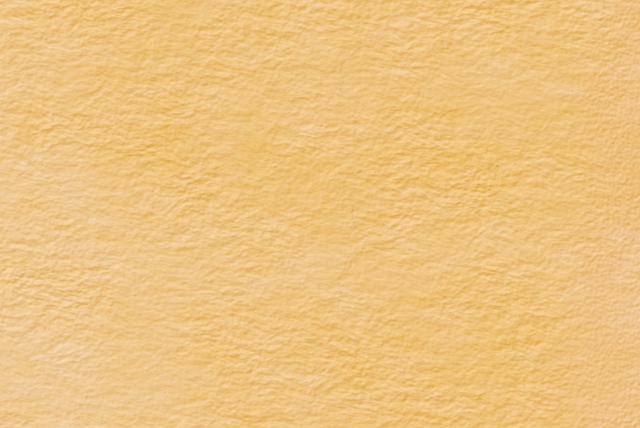
Give the GLSL for this texture, as a Shadertoy shader.

```glsl
// Sun-yellow painted plaster: shallow, mostly horizontal wrinkles with small
// blisters, a gritty strip on the right and a hairline crack. A noise height
// field is lit from the upper left over slow, cloudy changes of paint tone.

const vec3  PAINT        = vec3(0.934, 0.769, 0.510);  // mean paint colour
const vec3  FADE         = vec3(0.003, 0.023, 0.088);  // added where paint pales
const vec3  RELIEF_TINT  = vec3(0.016, 0.026, 0.046);  // added on lit slopes
const vec3  STRIP_TINT   = vec3(-0.002, -0.014, -0.006); // warmer right strip
const vec3  CRACK_TINT   = vec3(-0.035, -0.030, 0.000);
const vec2  WRINKLE_FREQ = vec2(21.0, 40.0);           // wrinkles per height
const vec2  LIGHT_DIR    = vec2(-0.50, 0.87);
const float LIGHT_STEP   = 0.0024;
const float GRIT_FREQ    = 105.0;
const float STRIP_EDGE   = 1.36;
const float BLISTER_CELL = 0.050;
const float BLISTER_ODDS = 0.26;

vec2 hash2(vec2 p) {
    vec3 q = fract(vec3(p.xyx) * vec3(0.1031, 0.1030, 0.0973));
    q += dot(q, q.yzx + 33.33);
    return fract((q.xx + q.yz) * q.zy);
}

vec2 gradientAt(vec2 cell) {
    float angle = 6.2832 * hash2(cell + 71.0).x;
    return vec2(cos(angle), sin(angle));
}

// Gradient noise, roughly -0.7 to 0.7
float noise(vec2 p) {
    vec2 i = floor(p), f = fract(p);
    vec2 u = f * f * f * (f * (f * 6.0 - 15.0) + 10.0);
    vec2 e = vec2(0.0, 1.0);
    float a = dot(gradientAt(i), f);
    float b = dot(gradientAt(i + e.yx), f - e.yx);
    float c = dot(gradientAt(i + e.xy), f - e.xy);
    float d = dot(gradientAt(i + e.yy), f - e.yy);
    return mix(mix(a, b, u.x), mix(c, d, u.x), u.y);
}

float fbm(vec2 p) {
    float sum = 0.0, amp = 1.0;
    for (int i = 0; i < 4; i++) {
        sum += amp * noise(p);
        p = mat2(0.96, 0.28, -0.28, 0.96) * p * 2.03 + 17.3;
        amp *= 0.52;
    }
    return sum;
}

float stripMask(vec2 p) {
    return smoothstep(-0.09, 0.09, p.x - STRIP_EDGE + 0.12 * noise(p * 4.0));
}

// Small round domes, at most one in each cell of two layers
float blisters(vec2 p) {
    float height = 0.0;
    for (int layer = 0; layer < 2; layer++) {
        float size = BLISTER_CELL * (1.0 - 0.4 * float(layer));
        vec2 q = p / size + 37.0 * float(layer);
        vec2 cell = floor(q);
        vec2 trait = hash2(cell + 5.0);
        vec2 centre = 0.25 + 0.5 * hash2(cell + 113.0);
        float radius = mix(0.0035, 0.0070, trait.y * trait.y);
        float d = length(fract(q) - centre) * size / radius;
        float dome = 1.0 - smoothstep(0.0, 1.0, d);
        height += step(trait.x, BLISTER_ODDS) * radius * dome;
    }
    return height;
}

// Wrinkles, grit and blisters; octaves share a similar steepness
float plasterHeight(vec2 p, float strip) {
    vec2 q = p + 0.012 * vec2(noise(p * 9.0), noise(p * 9.0 + 40.0));
    q.y += 0.08 * q.x;
    float broad = noise(q * WRINKLE_FREQ);
    float fold  = -abs(noise(q * WRINKLE_FREQ * vec2(1.5, 1.3) + 23.0));
    float fine  = noise(q * WRINKLE_FREQ * vec2(2.7, 2.1) + 51.0);
    float tiny  = noise(q * WRINKLE_FREQ * vec2(4.8, 3.5) + 87.0);
    float wrinkles = (0.72 * broad + 0.45 * fold + 0.42 * fine + 0.21 * tiny)
                   / WRINKLE_FREQ.y;
    float grit = noise(p * GRIT_FREQ) / GRIT_FREQ;
    float vigour = 1.0 + 0.8 * noise(p * 4.5 + 9.0);
    return wrinkles * vigour * mix(1.0, 0.55, strip)
         + grit * mix(0.25, 0.95, strip) + 0.85 * blisters(p);
}

// Slow tone changes: paler at lower left and along the right edge
float paleness(vec2 p) {
    float left   = 1.0 - smoothstep(0.0, 0.95, p.x + 0.45 * p.y);
    float corner = smoothstep(1.25, 1.5, p.x) * (1.0 - 0.6 * p.y);
    float clouds = fbm(p * vec2(2.2, 4.0) + 3.0);
    float streaks = fbm(p * vec2(9.0, 21.0) + 12.0);
    return -0.27 + 0.95 * left + 0.62 * corner + 0.62 * clouds + 0.66 * streaks;
}

// Broken hairline that wanders down the wall and bends right near the top
float crack(vec2 p, float pixel) {
    float bend = 1.35 * max(p.y - 0.85, 0.0);
    float path = 0.81 + bend + 0.05 * noise(vec2(p.y * 5.0, 2.5))
               + 0.018 * noise(vec2(p.y * 23.0, 7.5))
               + 0.008 * noise(vec2(p.y * 61.0, 3.5));
    float d = abs(p.x - path) / (1.0 + step(0.85, p.y) * 0.6);
    float broken = smoothstep(-0.25, 0.30, noise(vec2(p.y * 13.0, 4.3)) + bend);
    float extent = smoothstep(0.17, 0.28, p.y);
    return (1.0 - smoothstep(0.0004, 0.0008 + pixel, d)) * broken * extent;
}

void mainImage(out vec4 fragColor, in vec2 fragCoord) {
    vec2 p = fragCoord / iResolution.y;
    float strip = stripMask(p);

    // Slope toward the light: positive is lit, negative is shaded
    float rise = plasterHeight(p, strip)
               - plasterHeight(p + LIGHT_DIR * LIGHT_STEP, strip);
    float slope = clamp(rise / LIGHT_STEP, -2.5, 2.0);

    vec3 colour = PAINT + FADE * paleness(p) + STRIP_TINT * strip;
    colour += RELIEF_TINT * slope * (slope < 0.0 ? 1.25 : 1.0);
    colour += CRACK_TINT * crack(p, 1.0 / iResolution.y);
    fragColor = vec4(clamp(colour, 0.0, 1.0), 1.0);
}
```
